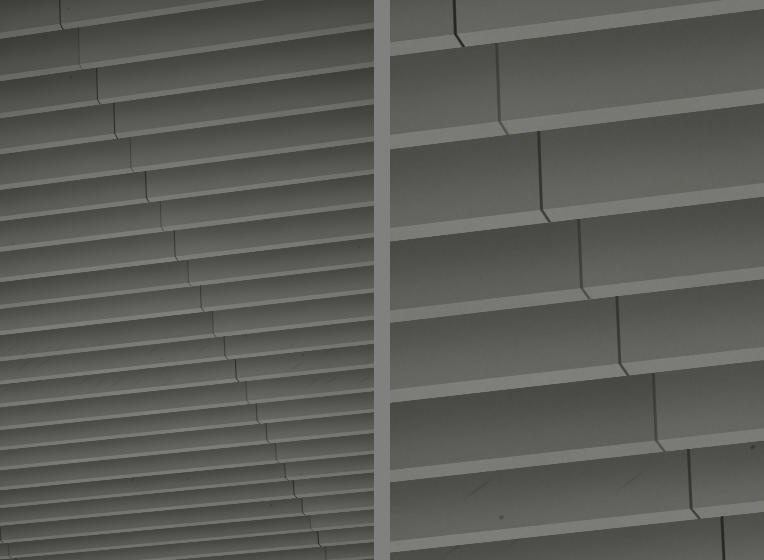
Left, the full canvas; right, a detail of the centre.
Reproduce this pattern procedurally as a WebGL 1 fragment shader.

```glsl
precision highp float;
// Overlapping grey slats seen in perspective: a fan of tilted lines whose
// spacing shrinks downward, each slat a shaded face with a pale lower lip,
// cut by a diagonal stair of butt joints, with stains, specks and scratches.
uniform vec2 u_resolution;

// Lengths are in canvas widths, with y measured down from the top.
const float FIRST_LIP = 0.1055;
const float SPACING = 0.1156;
const float SHRINK = 0.0308;
const float TILT = 0.1505;
const float TILT_FADE = 0.0404;

float hash(vec2 p) {
  return fract(sin(dot(p, vec2(127.1, 311.7))) * 4375.85);
}

// Height at which a slat line through p meets the left edge
float leftHeight(vec2 p) {
  return (p.y + TILT * p.x) / (1.0 + TILT_FADE * p.x);
}

// Continuous slat number for a left edge height
float slatAt(float h) {
  return (h - FIRST_LIP) / (SPACING - SHRINK * h);
}

// Slats crossed per unit of height
float slatDensity(float h, float x) {
  float gap = SPACING - SHRINK * h;
  return (SPACING - SHRINK * FIRST_LIP) / (gap * gap * (1.0 + TILT_FADE * x));
}

// Where the diagonal of joints crosses the lip of a slat
float jointX(float slat) {
  float h = (FIRST_LIP + SPACING * slat) / (1.0 + SHRINK * slat);
  return (0.125 + 0.5 * h) / (1.0 + 0.5 * (TILT - TILT_FADE * h));
}

float stroke(float d, float halfWidth, float blur) {
  return 1.0 - smoothstep(halfWidth - blur, halfWidth + blur, abs(d));
}

// Soft staining from layered sines
float stains(vec2 p) {
  float s = sin(p.x * 9.0 + 2.0 * sin(p.y * 7.0));
  s += 0.6 * sin(p.y * 23.0 - p.x * 14.0 + s);
  s += 0.4 * sin(p.x * 41.0 + p.y * 33.0 + 2.0 * s);
  return s * 0.5;
}

// Sparse marks, one per chosen cell, stretched along a slanted axis
float marks(vec2 p, float cells, float chance, vec2 size, float blur) {
  vec2 q = p * cells;
  vec2 id = floor(q);
  vec2 centre = 0.3 + 0.4 * vec2(hash(id + 3.1), hash(id + 8.7));
  vec2 d = (fract(q) - centre) / cells;
  d = vec2(d.x * 0.8 - d.y * 0.6, d.x * 0.6 + d.y * 0.8);
  float r = (length(d / size) - 1.0) * min(size.x, size.y);
  return step(1.0 - chance, hash(id)) * (1.0 - smoothstep(-blur, blur, r));
}

void main() {
  float pixel = 1.0 / u_resolution.x;
  vec2 p = vec2(gl_FragCoord.x, u_resolution.y - gl_FragCoord.y) * pixel;

  // Slat coordinates: across is 0 under the lip above and 1 at its own edge
  float h = leftHeight(p);
  float k = slatAt(h);
  k += 0.025 * sin(k * 2.1 + 2.5);
  float slat = floor(k) + 1.0;
  float across = fract(k);
  float blur = 0.6 * pixel * slatDensity(h, p.x);

  // Pale lip, wrapping smoothly over the slat boundary
  float lipWidth = 0.14 + 0.002 * slat;
  float lipD = abs(across - 1.0 + 0.5 * lipWidth);
  float lip = stroke(min(lipD, 1.0 - lipD), 0.5 * lipWidth, blur);

  // Joint: nearly upright on the face, slanted across the lip
  float onLip = clamp((across - 1.0 + lipWidth) / lipWidth, 0.0, 1.0);
  float joint = jointX(slat) - 0.004 + 0.007 * onLip - 0.003 * (1.0 - across);
  float side = step(joint, p.x);
  float jointD = min(abs(p.x - joint), abs(p.x - joint + 0.807));
  float seam = stroke(jointD, 0.0013, 0.8 * pixel);
  seam *= 0.35 + 0.6 * hash(vec2(slat, 5.0));

  // Face shading: shadow below the lip above, tone varying by panel
  float panel = hash(vec2(slat, 17.0 + side)) - 0.5;
  float face = mix(0.295, 0.39, smoothstep(-0.05, 0.85, across));
  face += 0.025 * panel + 0.006 * stains(p);
  face += 0.018 * side * exp(-5.0 * max(p.x - joint, 0.0));

  // Wear on the faces
  float band = smoothstep(0.9, 0.94, p.y) * (1.0 - smoothstep(1.02, 1.05, p.y));
  float specks = marks(p, 13.0, 0.07, vec2(0.0022, 0.0015), pixel);
  float scratches = band * marks(p, 21.0, 0.3, vec2(0.012, 0.0008), pixel);
  face -= 0.09 * specks + 0.05 * scratches;

  float lipTone = 0.485 + 0.02 * panel + 0.008 * stains(p * 2.0);
  float tone = mix(face, lipTone, lip);
  tone = mix(tone, 0.13, seam);

  // Light falls off toward the corners, most at the top
  vec2 c = p - vec2(0.45, 0.9);
  tone *= 1.0 - 0.22 * dot(c, c);
  tone += 0.008 * (hash(floor(p * 342.0)) - 0.5);
  gl_FragColor = vec4(vec3(tone) - vec3(0.0, 0.0, 0.018), 1.0);
}
```
